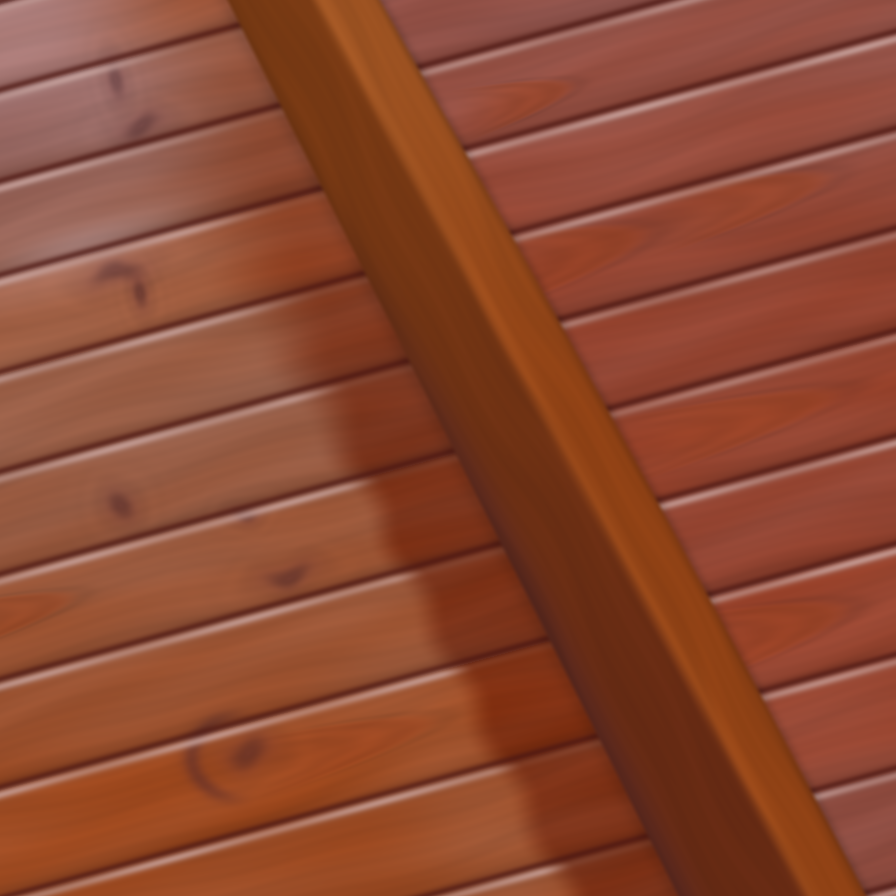
Reproduce this texture procedurally as a Shadertoy shader.

```glsl
// Varnished, slanting timber boards crossed by a two-faced diagonal beam.
// Board seams follow a quadratic spacing; grain is layered sines, with
// parabolic tongues, elliptical knots and soft window sheen on top.

const float SLANT = 0.272;                            // rise of seams per unit x
const vec3 SPACING = vec3(0.104, 0.1003, 0.00156);    // first seam, step, growth
const vec2 BEAM_LEFT = vec2(0.254, 0.503);            // x at top, slope
const vec2 BEAM_RIDGE = vec2(0.352, 0.547);
const vec2 BEAM_RIGHT = vec2(0.424, 0.543);
const float SHADOW_WIDTH = 0.122;
const float EDGE = 0.004;
const vec3 ORANGE = vec3(0.60, 0.29, 0.14);
const vec3 TAN = vec3(0.61, 0.37, 0.27);
const vec3 MAUVE = vec3(0.58, 0.38, 0.36);
const vec3 SHADOW = vec3(0.49, 0.195, 0.09);
const vec3 RED = vec3(0.575, 0.265, 0.19);
const vec3 ROSE = vec3(0.56, 0.32, 0.29);
const vec3 FLAME = vec3(0.60, 0.25, 0.11);
const vec3 SEAM = vec3(0.30, 0.09, 0.07);
const vec3 GLINT = vec3(0.80, 0.66, 0.64);
const vec3 KNOT = vec3(0.33, 0.16, 0.17);

// Knots: centre and radii. Tongues: tip, length, half width.
const vec4 KNOTS[8] = vec4[8](
    vec4(0.158, 0.140, 0.028, 0.014), vec4(0.130, 0.092, 0.011, 0.026),
    vec4(0.130, 0.305, 0.036, 0.015), vec4(0.135, 0.565, 0.017, 0.020),
    vec4(0.273, 0.572, 0.017, 0.011), vec4(0.322, 0.642, 0.032, 0.014),
    vec4(0.277, 0.840, 0.030, 0.020), vec4(0.157, 0.330, 0.010, 0.020));
const vec4 TONGUES[7] = vec4[7](
    vec4(0.737, 0.256, 0.19, 0.038), vec4(0.942, 0.193, 0.20, 0.032),
    vec4(0.955, 0.434, 0.25, 0.034), vec4(0.958, 0.676, 0.18, 0.036),
    vec4(0.095, 0.662, 0.16, 0.026), vec4(0.648, 0.093, 0.12, 0.026),
    vec4(0.500, 0.800, 0.20, 0.030));

float hash(float n) { return fract(sin(n * 127.1 + 3.7) * 437.58); }
float bell(float d, float w) { return exp(-d * d / (w * w)); }
float lineX(vec2 l, float y) { return l.x + l.y * y; }

// Coordinates along and across the boards.
vec2 boardSpace(vec2 p) { return vec2(p.x - SLANT * p.y, p.y + SLANT * p.x) * 0.965; }

// Long fibres with a slow wander, roughly in -1..1.
float grain(vec2 q, float seed) {
    float wander = 0.9 * sin(q.x * 9.0 + seed * 6.3) + 0.5 * sin(q.x * 21.0 + q.y * 30.0);
    float g = 0.50 * sin(q.y * 95.0 + wander * 1.6 + seed * 11.0);
    g += 0.30 * sin(q.y * 230.0 + wander * 2.4 + q.x * 7.0);
    return g + 0.20 * sin(q.y * 560.0 + wander * 3.0 - q.x * 13.0);
}

vec3 boards(vec2 p) {
    vec2 q = boardSpace(p);
    float s = p.y + SLANT * p.x;
    float k = (sqrt(SPACING.y * SPACING.y + 4.0 * SPACING.z * (s - SPACING.x)) - SPACING.y)
              / (2.0 * SPACING.z);
    float id = floor(k), seam = floor(k + 0.5);
    float side = step(lineX(BEAM_RIDGE, p.y), p.x);
    float seed = hash(id + side * 17.0);

    // Lit boards, the shadow band beside the beam, and the right-hand bay
    float toBeam = lineX(BEAM_LEFT, p.y) - p.x;
    float blur = mix(0.10, 0.022, smoothstep(0.1, 0.6, p.y));
    float lit = smoothstep(-blur, blur, toBeam - SHADOW_WIDTH + 0.008 * sin(k * 6.283));
    vec3 left = mix(MAUVE, TAN, smoothstep(0.08, 0.42, p.y + 0.35 * p.x));
    left = mix(left, ORANGE, smoothstep(0.45, 0.95, p.y + 0.12 * p.x));
    left = mix(left, vec3(0.62, 0.34, 0.21), 0.8 * bell(toBeam - 0.18, 0.10) * smoothstep(0.4, 0.8, p.y));
    vec3 shade = mix(vec3(0.57, 0.30, 0.20), SHADOW, smoothstep(0.05, 0.55, p.y));
    vec3 right = mix(ROSE, RED, smoothstep(0.0, 0.38, p.y + 0.1 * (p.x - 0.7)));
    right = mix(right, vec3(0.57, 0.29, 0.23), smoothstep(0.70, 0.95, p.y));
    vec3 col = mix(mix(shade, left, lit), right, side);

    // Board tint, soft mottling and fibres
    float mottle = sin(q.x * 11.0 + seed * 20.0 + 2.0 * sin(k * 4.0)) * sin(k * 5.0 + q.x * 6.0);
    col *= 0.98 + 0.06 * seed;
    col += (seed - 0.5) * vec3(0.01, -0.02, -0.045);
    col += mottle * vec3(0.010, 0.018, 0.024);
    col *= 1.0 + 0.04 * grain(q, seed);

    // Cathedral tongues with nested contours
    for (int i = 0; i < TONGUES.length(); i++) {
        vec4 t = TONGUES[i];
        vec2 d = q - boardSpace(t.xy);
        float f = -d.x / t.z - d.y * d.y / (t.w * t.w) * 0.8;
        float inside = smoothstep(0.0, 0.22, f) * smoothstep(-1.3, -0.5, d.x / t.z);
        col = mix(col, FLAME, inside * 0.45);
        col *= 1.0 + 0.025 * inside * sin(f * 18.0);
        col *= 1.0 - 0.06 * bell(f, 0.10) * smoothstep(-t.z, -0.4 * t.z, d.x);
    }

    // Knots with faint rings
    for (int i = 0; i < KNOTS.length(); i++) {
        vec2 d = q - boardSpace(KNOTS[i].xy);
        d.y += 0.004 * sin(d.x * 90.0 + float(i));
        float r = length(d / KNOTS[i].zw);
        col = mix(col, KNOT, 0.55 * exp(-r * r * 1.1));
        col *= 1.0 - 0.05 * sin(r * 5.0) * exp(-r * 0.8);
    }
    vec2 ring = (p - vec2(0.272, 0.845)) / vec2(0.058, 0.046);
    col = mix(col, KNOT, 0.5 * bell(length(ring) - 1.0, 0.18) * smoothstep(0.3, -0.8, ring.x));

    // Window sheen
    vec2 corner = p - vec2(0.04, 0.04);
    col += vec3(0.08, 0.10, 0.11) * exp(-dot(corner * corner, vec2(20.0, 90.0)));
    vec2 glow = q - boardSpace(vec2(0.09, 0.275));
    col += vec3(0.10, 0.14, 0.18) * exp(-dot(glow * glow, vec2(90.0, 1200.0)));

    // Dark seam above, bright bevel below
    float d = (s - SPACING.x - seam * (SPACING.y + seam * SPACING.z)) * 0.965;
    float shine = mix(lit * 0.62 + 0.12, 0.45 + 0.4 * hash(seam + 5.0), side);
    shine *= 0.85 + 0.15 * sin(q.x * 25.0 + seam * 2.0);
    col *= 1.0 - 0.10 * bell(d + 0.006, 0.014);
    col = mix(col, SEAM, 0.72 * bell(d + 0.0035, 0.0045));
    return mix(col, GLINT, shine * bell(d - 0.0045, 0.0048));
}

vec3 beam(vec2 p) {
    float ridge = p.x - lineX(BEAM_RIDGE, p.y);
    vec2 q = vec2(p.y + 0.5 * p.x, ridge * 0.88);
    vec3 dim = mix(vec3(0.47, 0.225, 0.075), vec3(0.40, 0.165, 0.075), smoothstep(0.0, 0.9, p.y));
    vec3 bright = mix(vec3(0.61, 0.32, 0.13), vec3(0.56, 0.255, 0.08), smoothstep(0.0, 0.5, p.y));
    float foot = bell(p.x - lineX(BEAM_LEFT, p.y), 0.025) * smoothstep(0.2, 0.6, p.y);
    dim = mix(dim, vec3(0.35, 0.16, 0.14), 0.7 * foot);
    vec3 col = mix(dim, bright, smoothstep(-0.010, 0.010, ridge));
    col += vec3(0.05, 0.035, 0.02) * bell(ridge - 0.006, 0.010);
    return col * (1.0 + 0.035 * grain(q, 0.4));
}

void mainImage(out vec4 fragColor, in vec2 fragCoord) {
    vec2 p = fragCoord / iResolution.xy;
    p.y = 1.0 - p.y;    // measure downwards from the top
    float l = p.x - lineX(BEAM_LEFT, p.y);
    float r = lineX(BEAM_RIGHT, p.y) + 0.006 * sin(3.1416 * p.y) - p.x;
    float mask = smoothstep(-EDGE, EDGE, min(l, r));
    vec3 col = mix(boards(p), beam(p), mask);
    col *= 1.0 - 0.14 * bell(r, 0.007) - 0.10 * bell(l, 0.012);
    fragColor = vec4(clamp(col, 0.0, 1.0), 1.0);
}
```
